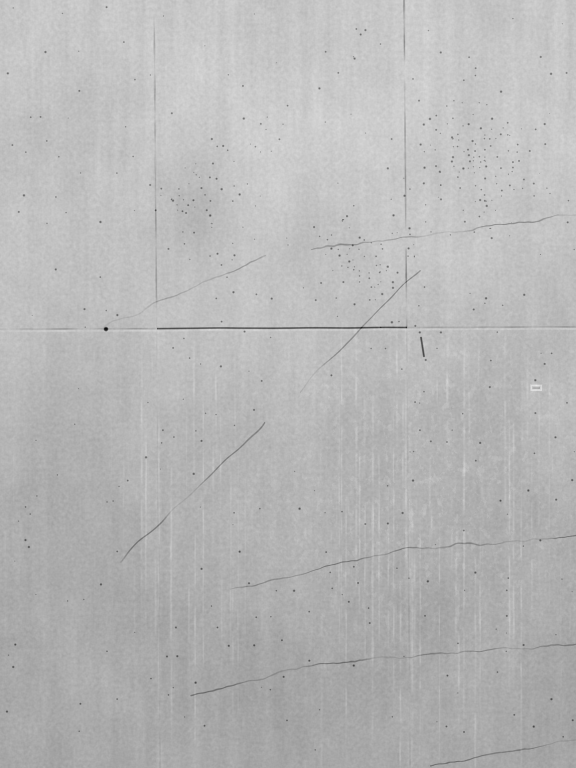
Reproduce this texture procedurally as a Shadertoy shader.

```glsl
const vec3 CONCRETE_LOW = vec3(0.655);
const vec3 CONCRETE_HIGH = vec3(0.778);
const vec2 JOINT = vec2(0.272, 0.764);   // first vertical and the horizontal joint
const float PANEL_WIDTH = 0.434;
const float JOINT_TILT = 0.008;
const float JOINT_HALF = 0.0009;
const float CRACK_HALF = 0.0005;
const float CRACK_DEPTH = 0.21;
const float DRIP_GAIN = 0.065;
const float PORE_DEPTH = 0.38;
const float GRAIN = 0.045;

// Crack segments: start.xy, end.xy
const int CRACKS = 9;
const vec4 CRACK[CRACKS] = vec4[CRACKS](
    vec4(0.18, 0.765, 0.46, 0.89), vec4(0.21, 0.36, 0.46, 0.60),
    vec4(0.52, 0.656, 0.73, 0.865), vec4(0.33, 0.127, 0.573, 0.184),
    vec4(0.573, 0.184, 1.02, 0.217), vec4(0.40, 0.309, 0.69, 0.378),
    vec4(0.69, 0.378, 1.02, 0.402), vec4(0.54, 0.90, 1.02, 0.962),
    vec4(0.75, 0.005, 1.02, 0.052));

vec2 hash2(vec2 p) {
    vec3 q = fract(p.xyx * vec3(0.1031, 0.1030, 0.0973));
    q += dot(q, q.yzx + 33.33);
    return fract((q.xx + q.yz) * q.zy);
}

float corner(vec2 cell, vec2 offset) {
    return dot(hash2(cell) * 2.0 - 1.0, offset);
}

float gradientNoise(vec2 p) {
    vec2 i = floor(p), f = fract(p);
    vec2 u = f * f * f * (f * (f * 6.0 - 15.0) + 10.0);
    vec2 e = vec2(1.0, 0.0);
    return mix(mix(corner(i, f), corner(i + e, f - e), u.x),
               mix(corner(i + e.yx, f - e.yx), corner(i + 1.0, f - 1.0), u.x), u.y);
}

float fbm(vec2 p) {
    float sum = 0.0, gain = 1.0;
    for (int i = 0; i < 5; i++) {
        sum += gain * gradientNoise(p);
        p = mat2(1.6, 1.2, -1.2, 1.6) * p + 17.3;
        gain *= 0.55;
    }
    return sum;
}

float stroke(float d, float halfWidth, float px) {
    return 1.0 - smoothstep(max(halfWidth - px, 0.0), halfWidth + px, d);
}

float segmentDistance(vec2 p, vec2 a, vec2 b) {
    vec2 ap = p - a, ab = b - a;
    return length(ap - ab * clamp(dot(ap, ab) / dot(ab, ab), 0.0, 1.0));
}

float blob(vec2 p, vec2 center, float radius) {
    vec2 d = (p - center) / radius;
    return exp(-dot(d, d));
}

// Runs of pale lime, each in its own column
float drips(vec2 p, float px) {
    float sum = 0.0;
    for (int i = 0; i < 3; i++) {
        float columns = 38.0 + 31.0 * float(i);
        float x = p.x + 0.0012 * gradientNoise(vec2(p.x * 9.0, p.y * 14.0));
        float id = floor(x * columns);
        vec2 r = hash2(vec2(id, 7.0 + float(i))), s = hash2(vec2(id, 41.0 + float(i)));
        float d = abs(fract(x * columns) - mix(0.3, 0.7, s.x)) / columns;
        float top = mix(0.35, 0.85, r.x), bottom = top - mix(0.2, 0.65, r.y);
        float run = smoothstep(bottom, bottom + 0.2, p.y) * (1.0 - smoothstep(top - 0.12, top, p.y));
        float broken = smoothstep(-0.3, 0.25, gradientNoise(vec2(id, p.y * 22.0)));
        sum += step(0.45, s.y) * run * broken * stroke(d, mix(0.0006, 0.0018, s.x), px);
    }
    return min(sum, 1.0);
}

// Air holes, denser inside a few clusters
float pores(vec2 p, float px) {
    float cluster = blob(p, vec2(0.83, 1.05), 0.085) + 0.7 * blob(p, vec2(0.64, 0.88), 0.06)
                  + 0.4 * blob(p, vec2(0.33, 0.98), 0.08);
    float sum = 0.0;
    for (int i = 0; i < 2; i++) {
        float cells = 48.0 + 57.0 * float(i);
        vec2 id = floor(p * cells), r = hash2(id + 90.0), s = hash2(id + 230.0);
        float d = length(fract(p * cells) - mix(vec2(0.25), vec2(0.75), r)) / cells;
        float present = step(s.x, 0.018 + 0.42 * cluster);
        sum = max(sum, present * mix(0.35, 1.0, s.y) * stroke(d, mix(0.0004, 0.0017, s.y * s.y), px));
    }
    return sum;
}

void mainImage(out vec4 fragColor, in vec2 fragCoord) {
    float px = 1.0 / iResolution.x;
    vec2 p = fragCoord * px;
    float upper = smoothstep(JOINT.y - 0.002, JOINT.y + 0.002, p.y);

    // Mottled ground with rain veils and fine grain
    vec3 color = mix(CONCRETE_LOW, CONCRETE_HIGH, smoothstep(0.12, 1.15, p.y));
    float tone = 0.042 * fbm(p * vec2(5.0, 4.0) + 3.0) + 0.02 * fbm(p * 22.0);
    tone += 0.035 * fbm(vec2(p.x * 48.0, p.y * 2.5)) * mix(0.7, 1.0, smoothstep(0.9, 1.3, p.y));
    tone += GRAIN * gradientNoise(p * 150.0) + 0.6 * GRAIN * gradientNoise(p * 290.0);
    tone -= 0.035 * blob(p, vec2(0.34, 1.0), 0.09) + 0.03 * blob(p, vec2(0.1, 1.1), 0.11);
    tone += 0.022 * blob(p, vec2(0.47, 1.12), 0.12) + 0.02 * blob(p, vec2(0.45, 0.71), 0.14);
    float flecks = smoothstep(0.12, 0.4, fbm(p * vec2(75.0, 55.0)));
    tone += 0.035 * flecks * blob(p, vec2(0.75, 0.48), 0.35);
    tone += DRIP_GAIN * drips(p, px) * smoothstep(-0.35, 0.25, gradientNoise(vec2(p.x * 6.0, 2.5)));

    // Panel joints: dark seams above, chalky edges below
    float wear = smoothstep(-0.35, 0.3, gradientNoise(p * vec2(23.0, 17.0)));
    float across = (p.x + JOINT_TILT * (p.y - JOINT.y) - JOINT.x) / PANEL_WIDTH;
    float column = floor(across + 0.5);
    float seam = abs(across - column) * PANEL_WIDTH + 0.0012 * gradientNoise(p * 30.0);
    float present = step(-0.5, column);
    tone -= present * stroke(abs(seam), JOINT_HALF, px) * wear * mix(0.05, 0.16 + 0.1 * column, upper);
    tone += present * 0.035 * (1.0 - smoothstep(0.001, 0.009, abs(seam))) * mix(1.0, 0.4, upper) * wear;
    float level = p.y - JOINT.y - 0.004 * (p.x - 0.5) - 0.001 * gradientNoise(p * 14.0);
    float middle = step(0.0, across) * step(across, 1.0);
    tone -= stroke(abs(level), JOINT_HALF, px) * mix(0.13 * wear, 0.43, middle);
    tone += 0.07 * stroke(abs(level + 0.0035), 0.0014, px) * mix(0.4, 1.0, wear);

    // Wandering hairline cracks
    vec2 warp = vec2(gradientNoise(p * 19.0), gradientNoise(p * 19.0 + 31.0));
    vec2 q = p + 0.009 * warp + 0.003 * gradientNoise(p * 75.0);
    float crack = 0.0;
    for (int i = 0; i < CRACKS; i++) {
        crack = max(crack, stroke(segmentDistance(q, CRACK[i].xy, CRACK[i].zw), CRACK_HALF, px));
    }
    tone -= CRACK_DEPTH * crack * mix(0.25, 1.0, smoothstep(-0.3, 0.25, gradientNoise(p * 11.0 + 5.0)));

    // Pores, chipped hole, gouge and small pale plate
    tone -= PORE_DEPTH * pores(p, px);
    tone -= 0.6 * stroke(length(p - vec2(0.184, 0.762)), 0.0035, px);
    tone -= 0.45 * stroke(segmentDistance(p, vec2(0.731, 0.747), vec2(0.736, 0.715)), 0.0012, px);
    vec2 plate = abs(p - vec2(0.931, 0.660)) - vec2(0.009, 0.0045);
    float plateEdge = max(plate.x, plate.y);
    tone += 0.13 * stroke(max(plateEdge, 0.0), 0.0005, px) - 0.2 * stroke(abs(plateEdge + 0.0035), 0.0007, px);

    fragColor = vec4(clamp(color + tone, 0.0, 1.0), 1.0);
}
```
